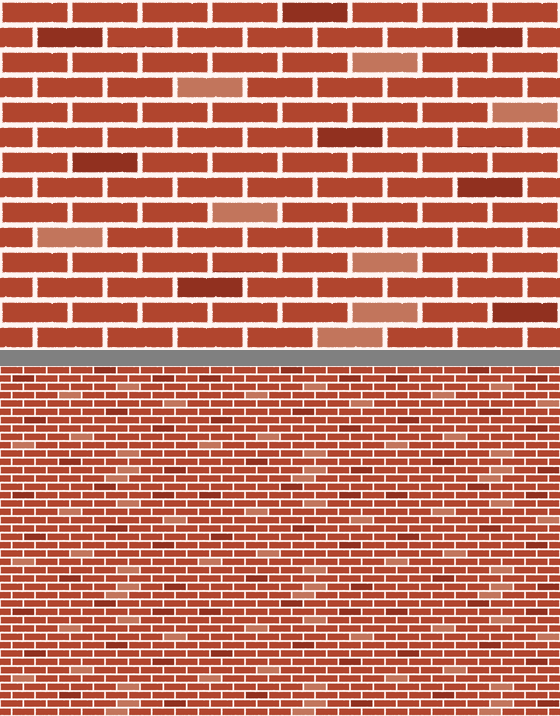
Top: one tile. Bottom: repeated 3 by 3.
Write a Shadertoy shader that draws this pattern.

```glsl
// Seamless running-bond brick wall with chipped edges and scattered dark and pale bricks.

const vec2  GRID   = vec2(8.0, 14.0);               // bricks across, courses down
const vec2  TILE   = vec2(1.6, 1.0);                // canvas size in units of its height
const vec2  HALF_BRICK = vec2(0.0930, 0.0282);
const vec3  MORTAR = vec3(1.00, 0.96, 0.95);
const vec3  RED    = vec3(0.695, 0.27, 0.18);
const vec3  DARK   = vec3(0.57, 0.19, 0.12);
const vec3  PALE   = vec3(0.76, 0.46, 0.36);
const float NIBBLE = 0.0012;                        // depth of fine edge roughness
const float CHIP   = 0.0028;                        // depth of the larger chips
const float GRIME  = 0.0040;                        // thickness of the dark lower rim

float hash(vec2 p) {
    vec3 q = fract(vec3(p.xyx) * 0.1031);
    q += dot(q, q.yzx + 33.33);
    return fract((q.x + q.y) * q.z);
}

float noise(float x, float seed) {
    float i = floor(x), f = fract(x);
    return mix(hash(vec2(i + 40.0, seed)), hash(vec2(i + 41.0, seed)), f * f * (3.0 - 2.0 * f));
}

// Depth lost from one side at a position along it
float edgeWear(float along, float seed) {
    float fine = noise(along * 380.0, seed);
    float chip = smoothstep(0.80, 0.94, noise(along * 62.0, seed + 17.0));
    return NIBBLE * smoothstep(0.5, 1.0, fine) + CHIP * chip * (0.3 + 0.7 * fine);
}

// Signed distance inside a worn brick, positive within
float wornBrick(vec2 p, float seed) {
    float right  = HALF_BRICK.x - p.x - edgeWear(p.y, seed);
    float left   = HALF_BRICK.x + p.x - edgeWear(p.y, seed + 1.0);
    float top    = HALF_BRICK.y - p.y - edgeWear(p.x, seed + 2.0);
    float bottom = HALF_BRICK.y + p.y - edgeWear(p.x, seed + 3.0);
    return min(min(left, right), min(top, bottom));
}

// One accent in each course, and a second one in every eleventh
vec3 brickColor(vec2 id) {
    float column = floor(GRID.x * fract(id.y * 0.618 + 0.505));
    float second = mod(column + 6.0, GRID.x);
    vec3 color = RED;
    if (abs(id.x - column) < 0.5)
        color = cos(id.y * 1.1) > 0.1 ? DARK : PALE;
    if (abs(id.x - second) < 0.5 && abs(mod(id.y, 11.0) - 1.0) < 0.5)
        color = id.y < 0.5 * GRID.y ? DARK : PALE;
    return color;
}

void mainImage(out vec4 fragColor, in vec2 fragCoord) {
    vec2 uv = fragCoord / iResolution.xy;
    float pixel = 1.0 / iResolution.y;

    // Courses count from the top; odd ones shift by half a brick
    vec2 grid = vec2(uv.x, 1.0 - uv.y) * GRID;
    float course = floor(grid.y);
    grid.x -= 0.5 * mod(course, 2.0);
    vec2 id = vec2(mod(floor(grid.x), GRID.x), course);
    vec2 local = (fract(grid) - 0.5) * vec2(1.0, -1.0) * TILE / GRID;

    vec3 color = brickColor(id);

    // Uneven dark rim under a few bricks
    float index = id.y * GRID.x + id.x;
    if (abs(mod(index, 37.0) - 9.0) < 0.5) {
        float rim = GRIME * (0.3 + 0.7 * noise(local.x * 90.0, index));
        rim *= 1.0 - smoothstep(0.065, 0.085, local.x);
        float height = local.y + HALF_BRICK.y;
        color = mix(DARK, color, smoothstep(-0.5 * pixel, 0.5 * pixel, height - rim));
    }

    float inside = wornBrick(local, 5.0 + 4.0 * mod(course, 2.0));
    float coverage = smoothstep(-0.6 * pixel, 0.6 * pixel, inside);
    fragColor = vec4(mix(MORTAR, color, coverage), 1.0);
}
```
